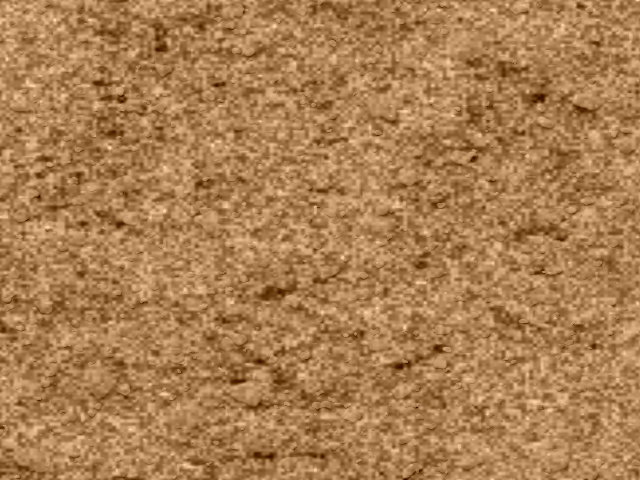
Write a WebGL 2 fragment shader that draws this texture.

```glsl
#version 300 es
precision highp float;

uniform vec2 u_resolution;
out vec4 fragColor;

#define SOIL_COLOR vec3(0.665, 0.492, 0.315)
#define GRAIN_FREQ vec2(122.0, 146.0)
#define GRAIN_CONTRAST 0.34
#define CRUMB_FREQ vec2(46.0, 68.0)
#define CRUMB_CONTRAST 0.17
#define RELIEF_CONTRAST 0.20
#define PATCH_CONTRAST 0.12
#define CREVICE_DEPTH 0.20
#define STONE_LIGHT 0.07
#define SHADOW_DEPTH 0.17
#define LIGHT_DIR vec2(-0.4, 0.9)

// Integer hash giving two values in 0..1
vec2 hash2(vec2 cell, uint seed) {
    uvec2 q = uvec2(ivec2(cell)) * uvec2(15973u, 38121u);
    uint n = (q.x ^ (q.y << 7) ^ (seed * 26545u)) * 747795u;
    n = (n ^ (n >> 15)) * 277803u;
    n = (n ^ (n >> 13)) * 668265u;
    uint m = (n ^ (n >> 16)) * 374761u;
    m ^= m >> 15;
    n ^= n >> 16;
    return vec2(n >> 8, m >> 8) / exp2(24.0);
}

float noise(vec2 p, uint seed) {
    vec2 cell = floor(p);
    vec2 f = p - cell;
    f = f * f * (3.0 - 2.0 * f);
    float bottom = mix(hash2(cell, seed).x, hash2(cell + vec2(1, 0), seed).x, f.x);
    float top = mix(hash2(cell + vec2(0, 1), seed).x, hash2(cell + vec2(1, 1), seed).x, f.x);
    return mix(bottom, top, f.y);
}

float crumbHeight(vec2 p) {
    return 0.6 * noise(p * vec2(30.0, 42.0), 11u) + 0.4 * noise(p * vec2(64.0, 84.0), 12u);
}

// Scattered stones, lit from above with a shadow below
float addStones(float tone, vec2 p, float freq, float chance, float grain, uint seed) {
    vec2 wobble = vec2(noise(p * freq * 4.0, seed + 1u), noise(p * freq * 4.0, seed + 2u)) - 0.5;
    vec2 q = p * freq + wobble * 0.22;
    vec2 home = floor(q);
    float body = 0.0;
    float shadow = 0.0;
    float stoneTone = 0.0;
    for (int y = -1; y <= 1; y++) {
        for (int x = -1; x <= 1; x++) {
            vec2 cell = home + vec2(x, y);
            vec2 traits = hash2(cell, seed + 3u);
            if (traits.x > chance) continue;
            vec2 center = cell + 0.15 + 0.7 * hash2(cell, seed + 4u);
            vec2 shape = hash2(cell, seed + 5u);
            float radius = mix(0.13, 0.34, traits.y * traits.y);
            vec2 d = (q - center) / (radius * vec2(1.0 + 0.5 * shape.x, 0.8));
            float cover = 1.0 - smoothstep(0.75, 1.1, length(d));
            float shade = 1.0 - smoothstep(0.5, 1.15, length(d - vec2(0.2, -0.5)));
            float lit = STONE_LIGHT * (0.4 + shape.y) + 0.09 * dot(d, LIGHT_DIR);
            shadow = max(shadow, shade);
            stoneTone = mix(stoneTone, lit, cover);
            body = max(body, cover);
        }
    }
    tone -= SHADOW_DEPTH * shadow * (1.0 - body);
    return mix(tone, stoneTone + 0.55 * grain, body * 0.85);
}

void main() {
    vec2 p = gl_FragCoord.xy / u_resolution.y + 2.0;

    // Fine grain and small crumbs
    float grain = GRAIN_CONTRAST * (noise(p * GRAIN_FREQ, 1u) - 0.5);
    float crumbs = CRUMB_CONTRAST * (noise(p * CRUMB_FREQ, 2u) - 0.5);

    // Broad patches, stretched sideways
    float patches = noise(p * vec2(3.0, 6.0), 3u);
    float clumps = noise(p * vec2(9.0, 17.0), 4u);
    float tone = 0.016 + grain + crumbs;
    tone += PATCH_CONTRAST * (0.5 * patches + 0.8 * clumps - 0.65);

    // Sloped light on clods
    float relief = crumbHeight(p) - crumbHeight(p + LIGHT_DIR * 0.009);
    tone += RELIEF_CONTRAST * relief;

    // Dark broken crevices
    vec2 warped = p + 0.012 * (vec2(noise(p * 25.0, 5u), noise(p * 25.0, 6u)) - 0.5);
    float crevice = smoothstep(0.70, 0.93, noise(warped * vec2(24.0, 58.0), 7u));
    tone -= CREVICE_DEPTH * crevice * (1.0 - smoothstep(0.3, 0.75, clumps));

    // Stones from grit to pebbles
    tone = addStones(tone, p, 34.0, 0.30, grain, 20u);
    tone = addStones(tone, p, 17.0, 0.22, grain, 30u);
    tone = addStones(tone, p, 8.5, 0.13, grain, 40u);

    // Sparse bright chips
    float chips = smoothstep(0.82, 0.97, noise(p * vec2(70.0, 95.0), 50u));
    tone += 0.14 * chips;

    fragColor = vec4(clamp(SOIL_COLOR + tone, 0.0, 1.0), 1.0);
}
```
